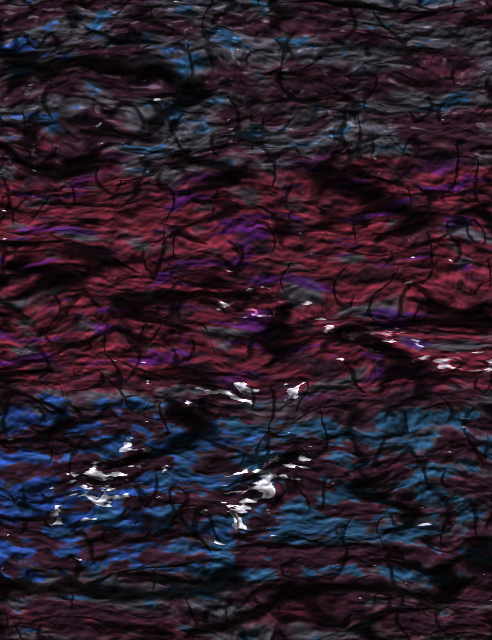
Reproduce this texture procedurally as a WebGL 2 fragment shader.

```glsl
#version 300 es
precision highp float;

#define DARK   vec3(0.135, 0.075, 0.11)
#define RED    vec3(0.30, 0.105, 0.145)
#define MOSS   vec3(0.19, 0.205, 0.23)
#define BLUE   vec3(0.10, 0.19, 0.42)
#define TEAL   vec3(0.11, 0.22, 0.32)
#define VIOLET vec3(0.20, 0.07, 0.33)
#define PINK   vec3(0.66, 0.27, 0.38)
#define PALE   vec3(0.78, 0.78, 0.82)
#define RELIEF 7.0
#define CRACK_DEPTH 0.82
#define WARP 0.035

uniform vec2 u_resolution;
out vec4 fragColor;

vec2 gradient(vec2 cell) {
    vec3 h = fract(cell.xyx * vec3(0.1031, 0.1030, 0.0973));
    h += dot(h, h.yzx + 33.33);
    float angle = 6.2832 * fract((h.x + h.y) * h.z);
    return vec2(cos(angle), sin(angle));
}

// Gradient noise, about -1 to 1
float noise(vec2 p) {
    vec2 i = floor(p), f = fract(p);
    vec2 u = f * f * f * (f * (f * 6.0 - 15.0) + 10.0);
    vec2 e = vec2(1.0, 0.0);
    float a = dot(gradient(i), f);
    float b = dot(gradient(i + e), f - e);
    float c = dot(gradient(i + e.yx), f - e.yx);
    float d = dot(gradient(i + 1.0), f - 1.0);
    return 1.4 * mix(mix(a, b, u.x), mix(c, d, u.x), u.y);
}

float fbm(vec2 p, int octaves) {
    float sum = 0.0, amp = 0.5;
    for (int i = 0; i < octaves; i++) {
        sum += amp * noise(p);
        p = mat2(1.99, 0.12, -0.12, 1.99) * p + 17.3;
        amp *= 0.5;
    }
    return sum;
}

float band(float y, float low, float high, float soft) {
    return smoothstep(low - soft, low + soft, y) * (1.0 - smoothstep(high - soft, high + soft, y));
}

// Soft patch leaning to the right as it rises
float patchMask(vec2 p, vec2 centre, vec2 size, float lean) {
    vec2 d = p - centre;
    d.x -= lean * d.y;
    d /= size;
    return exp(-dot(d, d));
}

float barkHeight(vec2 p) {
    return 0.55 * fbm(p * vec2(4.0, 14.0), 4) + 0.34 * fbm(p * vec2(26.0, 60.0) + 5.0, 3);
}

// Dark line along the zero contour of a noise, broken into pieces
float crackLine(vec2 p, vec2 scale, float width) {
    float thickness = width * smoothstep(-0.15, 0.5, noise(p * scale * 0.7 + 31.0));
    float edge = abs(noise(p * scale) + 0.12 * fbm(p * scale * 5.0, 2));
    return (1.0 - smoothstep(0.3 * thickness, thickness + 0.03, edge)) * smoothstep(0.0, 0.05, thickness);
}

void main() {
    vec2 p = gl_FragCoord.xy / u_resolution.y;
    vec2 w = p + WARP * vec2(fbm(p * 6.0, 3), fbm(p * vec2(4.0, 7.0) + 8.0, 4));

    // Horizontal colour zones
    float y = p.y + 0.08 * fbm(p * vec2(3.0, 9.0) + 2.0, 4);
    float blueZone = band(y, 0.09, 0.37, 0.03);
    float redZone = band(y, 0.40, 0.73, 0.05);
    float topZone = smoothstep(0.70, 0.78, y);

    // Layers of pigment, stretched along the fibres
    float streak = fbm(w * vec2(5.0, 20.0) + 3.0, 5);
    float mottle = fbm(w * vec2(16.0, 34.0) + 9.0, 4);
    float fine = fbm(w * vec2(48.0, 95.0) + 14.0, 2);

    vec3 col = mix(DARK, RED, smoothstep(-0.25, 0.25, mottle + 0.5 * streak + 0.25 * redZone - 0.08));
    float moss = 0.6 * mottle + 0.7 * streak + 0.08 * topZone + 0.06 * blueZone - 0.16 * redZone;
    col = mix(col, MOSS, 0.85 * smoothstep(-0.06, 0.18, moss));

    float violet = fbm(w * vec2(9.0, 40.0) + 20.0, 3);
    col = mix(col, VIOLET, 0.6 * redZone * smoothstep(0.12, 0.28, violet));

    float blue = 0.6 * mottle + 0.4 * streak + 0.2 * fine - 0.17 - 0.1 * p.x;
    blue += 0.23 * blueZone + 0.06 * topZone - 0.22 * redZone;
    vec3 blueTone = mix(BLUE, TEAL, smoothstep(0.1, 0.6, p.x + mottle));
    col = mix(col, blueTone, 0.9 * smoothstep(-0.01, 0.10, blue));
    col += 0.16 * MOSS * smoothstep(0.15, 0.4, fine) * (1.0 + 3.0 * topZone);

    // Flaking pale paint and rosy highlights
    float flake = fbm(w * vec2(28.0, 75.0) + 40.0, 3);
    float paleReach = patchMask(p, vec2(0.39, 0.388), vec2(0.09, 0.018), 0.5);
    float pinkReach = 0.0;
    for (int i = 0; i < 3; i++) {
        float k = float(i);
        pinkReach += patchMask(p, vec2(0.42 + 0.15 * k, 0.525 - 0.045 * k), vec2(0.08, 0.022), -0.8);
        if (i < 2) paleReach += patchMask(p, vec2(0.16 + 0.24 * k, 0.25 - 0.015 * k), vec2(0.075, 0.07), 0.7);
    }
    float pink = smoothstep(0.0, 0.14, flake + 0.5 * pinkReach - 0.43);
    float pale = smoothstep(0.0, 0.10, flake + 0.5 * paleReach - 0.46);
    col = mix(col, mix(PINK, PALE, smoothstep(0.12, 0.36, flake + 0.2 * p.x - 0.1)), 0.85 * pink);
    col = mix(col, PALE * (0.9 + 0.8 * fine), 0.92 * pale);

    // Relief lit from above, then fissures
    float slope = barkHeight(w) - barkHeight(w + vec2(-0.002, 0.004));
    col *= clamp(1.06 + RELIEF * slope, 0.3, 2.0);
    float crack = crackLine(w, vec2(3.5, 13.0), 0.20);
    crack = max(crack, 0.8 * crackLine(w + 4.0, vec2(9.0, 26.0), 0.20));
    crack = max(crack, 0.75 * crackLine(w + 9.0, vec2(24.0, 17.0), 0.16));
    col *= 1.0 - CRACK_DEPTH * crack;

    fragColor = vec4(clamp(col, 0.0, 1.0), 1.0);
}
```
